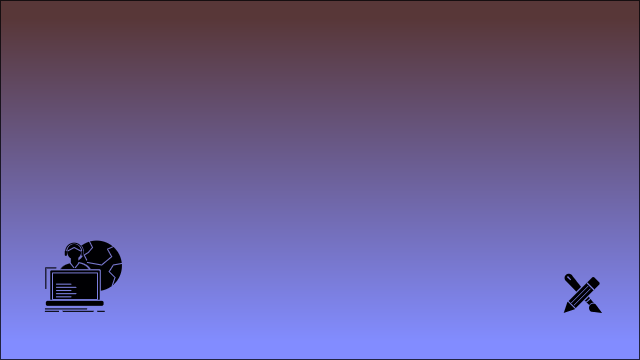
Reproduce this background procedurally as a Shadertoy shader.

```glsl
// Brown to periwinkle gradient with a thin frame, a laptop-and-globe icon and a crossed pencil and brush.

#define UNITS 432.0                      // canvas height in design units, y down
#define PIXEL (UNITS / iResolution.y)
#define TOP_COLOR vec3(0.345, 0.215, 0.22)
#define BOTTOM_COLOR vec3(0.51, 0.55, 1.0)
#define INK_COLOR vec3(0.0, 0.0, 0.01)
#define FADE_START 0.05
#define FADE_END 0.95
#define FRAME_WIDTH 0.9
#define LINE_HALF 0.65

// Distance to a box given by two opposite corners, with rounded corners.
float box(vec2 p, vec2 a, vec2 b, float r) {
    vec2 q = abs(p - 0.5 * (a + b)) - 0.5 * abs(b - a) + r;
    return length(max(q, 0.0)) + min(max(q.x, q.y), 0.0) - r;
}

// Distance to a stroke whose radius changes from ra to rb.
float taper(vec2 p, vec2 a, vec2 b, float ra, float rb) {
    vec2 ab = b - a;
    float h = clamp(dot(p - a, ab) / dot(ab, ab), 0.0, 1.0);
    return length(p - a - h * ab) - mix(ra, rb, h);
}

float stroke(vec2 p, vec2 a, vec2 b) {
    return taper(p, a, b, LINE_HALF, LINE_HALF);
}

float coast(vec2 p, vec2 points[5]) {
    float d = 1e3;
    for (int i = 0; i < 4; i++) d = min(d, stroke(p, points[i], points[i + 1]));
    return d;
}

float fill(float d) { return clamp(0.5 - d / PIXEL, 0.0, 1.0); }
void draw(inout float ink, float d) { ink = max(ink, fill(d)); }
void erase(inout float ink, float d) { ink = min(ink, 1.0 - fill(d)); }

float laptopIcon(vec2 p) {
    float ink = 0.0;

    // Globe with coastlines
    draw(ink, length(p - vec2(116, 319)) - 30.3);
    erase(ink, coast(p, vec2[5](vec2(107, 289), vec2(111, 297), vec2(106, 303), vec2(101, 306), vec2(104, 312))));
    erase(ink, coast(p, vec2[5](vec2(138, 295), vec2(129, 299), vec2(134, 308), vec2(122, 318), vec2(105, 315))));
    erase(ink, coast(p, vec2[5](vec2(147, 316), vec2(136, 318), vec2(131, 326), vec2(138, 333), vec2(134, 345))));

    // Person with headset and collar
    vec2 head = vec2(89, 302);
    float shoulders = max(length((p - vec2(89.5, 326)) * vec2(0.6, 1.0)) - 10.5, p.y - 323.0);
    erase(ink, min(length(p - head) - 11.5, shoulders - 1.4));
    draw(ink, length((p - head) * vec2(1.1, 1.0)) - 9.2);
    draw(ink, shoulders);
    draw(ink, box(p, vec2(85, 309), vec2(94, 319), 1.0));
    draw(ink, max(abs(length(p - head) - 10.2) - 0.6, p.y - 302.0));
    for (float side = -1.0; side < 2.0; side += 2.0) {
        draw(ink, box(p, head + vec2(side * 10.0 - 1.3, -1), head + vec2(side * 10.0 + 1.3, 5), 1.2));
        erase(ink, stroke(p, vec2(89.5 + side * 5.0, 316), vec2(89.5 + side, 321)));
        erase(ink, stroke(p, head + vec2(0, -5), head + vec2(side * 7.5, -1)));
    }

    // Screen and base, set off from what is behind
    erase(ink, box(p, vec2(59, 323), vec2(121, 362), 2.0));
    draw(ink, box(p, vec2(60.3, 324.5), vec2(119.7, 360), 1.5));
    erase(ink, abs(box(p, vec2(63, 327.5), vec2(117, 359.5), 0.5)) - 0.6);
    erase(ink, box(p, vec2(54, 359.7), vec2(125, 361), 0.0));
    draw(ink, box(p, vec2(55, 361), vec2(124.3, 367), 2.2));

    // Rows of text on the screen
    for (float row = 0.0; row < 5.0; row++) {
        float y = 341.0 + 3.8 * row;
        erase(ink, stroke(p, vec2(68, y), vec2(mix(85.0, 91.0, mod(row, 2.0)), y)));
    }

    // Corner bracket and ground lines
    draw(ink, stroke(p, vec2(55, 346), vec2(55, 321.5)));
    draw(ink, stroke(p, vec2(55, 321.5), vec2(67, 321.5)));
    draw(ink, stroke(p, vec2(54.5, 370.7), vec2(104, 370.7)));
    float dash = stroke(p, vec2(54.5, 373.6), vec2(125, 373.6));
    float gaps = min(abs(p.x - 73.0), abs(p.x - 114.5)) - 2.3;
    draw(ink, max(dash, -gaps));
    return ink;
}

float toolsIcon(vec2 p) {
    float ink = 0.0;

    // Brush: handle, highlight, ferrule and bristles
    draw(ink, taper(p, vec2(682.5, 333.5), vec2(710, 365), 5.0, 2.8));
    erase(ink, taper(p, vec2(681.5, 332.5), vec2(684.5, 335.5), 0.9, 0.6));
    erase(ink, stroke(p, vec2(702, 364), vec2(711, 356)));
    erase(ink, length(p - vec2(712.5, 369.5)) - 6.3);
    draw(ink, taper(p, vec2(712, 369.5), vec2(721.5, 375), 5.2, 0.5));

    // Pencil: x runs from the tip to the eraser, y runs across
    vec2 q = (p - vec2(676.5, 375.5)) * mat2(0.707, -0.707, 0.707, 0.707);
    float pencil = max(box(q, vec2(0, -6), vec2(56, 6), 2.0), (abs(q.y) - 0.5 * q.x) * 0.894);
    erase(ink, pencil - 1.5);
    draw(ink, pencil);
    erase(ink, box(q, vec2(13, -7), vec2(14.2, 7), 0.0));
    erase(ink, box(q, vec2(44.5, -7), vec2(46, 7), 0.0));
    erase(ink, max(abs(abs(q.y) - 2.1) - 0.35, abs(q.x - 29.0) - 14.0));
    return ink;
}

void mainImage(out vec4 fragColor, in vec2 fragCoord) {
    vec2 size = iResolution.xy * PIXEL;
    vec2 p = vec2(fragCoord.x, iResolution.y - fragCoord.y) * PIXEL;
    float fade = clamp((p.y / UNITS - FADE_START) / (FADE_END - FADE_START), 0.0, 1.0);
    vec3 color = mix(TOP_COLOR, BOTTOM_COLOR, fade);

    vec2 edge = min(p, size - p);
    float frame = fill(min(edge.x, edge.y) - FRAME_WIDTH);
    float ink = max(frame, max(laptopIcon(p), toolsIcon(p)));
    fragColor = vec4(mix(color, INK_COLOR, ink), 1.0);
}
```
